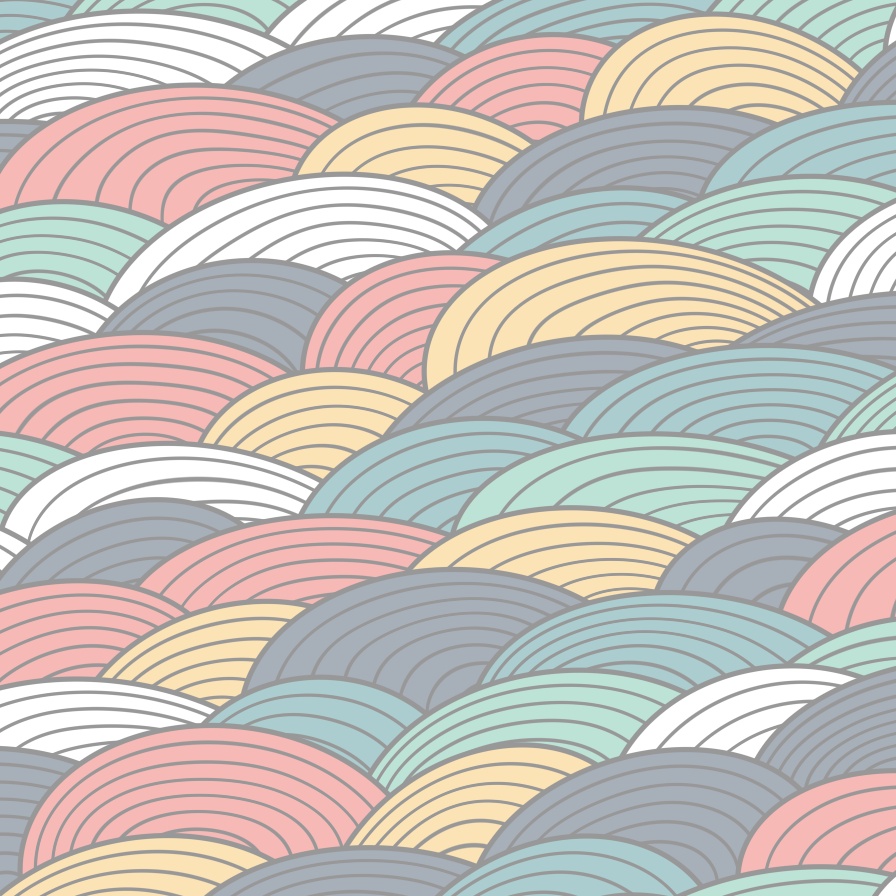
This pattern is drawn by a Shadertoy shader. Its source:

```glsl
// Overlapping pastel hills in staggered rows, each filled with nested arches.
// Every hill is a leaning ellipse; its arches are ellipses shrinking towards
// an off-centre focus, so they crowd on one flank. Gradient noise bends them.

const vec2  SPACING       = vec2(0.25, 0.091); // column and row pitch
const float OUTLINE_WIDTH = 0.0058;
const float ARCH_WIDTH    = 0.0038;
const vec3  LINE_COLOUR   = vec3(0.60, 0.595, 0.595);

vec2 hash2(vec2 p) {
    vec3 q = fract(p.xyx * vec3(0.1031, 0.1030, 0.0973));
    q += dot(q, q.yzx + 33.33);
    return fract((q.xx + q.yz) * q.zy);
}

float gradientNoise(vec2 p) {
    vec2 cell = floor(p), f = fract(p);
    vec2 u = f * f * f * (f * (f * 6.0 - 15.0) + 10.0);
    vec2 e = vec2(0.0, 1.0);
    float a = dot(hash2(cell + e.xx) * 2.0 - 1.0, f - e.xx);
    float b = dot(hash2(cell + e.yx) * 2.0 - 1.0, f - e.yx);
    float c = dot(hash2(cell + e.xy) * 2.0 - 1.0, f - e.xy);
    float d = dot(hash2(cell + e.yy) * 2.0 - 1.0, f - e.yy);
    return mix(mix(a, b, u.x), mix(c, d, u.x), u.y);
}

// Neighbouring hills always get different colours; slate comes up most often.
vec3 hillColour(float halfColumn, float row) {
    vec3 palette[6] = vec3[6](
        vec3(0.655, 0.685, 0.725),  // slate
        vec3(0.670, 0.805, 0.810),  // teal
        vec3(0.965, 0.725, 0.715),  // pink
        vec3(0.740, 0.890, 0.840),  // mint
        vec3(0.985, 0.890, 0.710),  // yellow
        vec3(1.0));                 // white
    return palette[int(mod(mod(halfColumn + 4.0 * row, 13.0) + 0.5, 6.0))];
}

// Level of the nested ellipse through p: 0 at the focus, 1 on the rim.
// Returns the level in x and the length of its gradient in y.
vec2 archLevel(vec2 p, vec2 radii, float lean, vec2 focus) {
    vec2 q = vec2(p.x - lean * p.y, p.y) / radii - focus;
    float along = dot(q, focus), k = 1.0 - dot(focus, focus);
    float level = max((along + sqrt(along * along + k * dot(q, q))) / k, 1e-3);
    vec2 normal = (q + focus * level) / level;
    vec2 slope = normal / radii / (1.0 - dot(normal, focus));
    slope.y -= lean * slope.x;
    return vec2(level, max(length(slope), 1.0));
}

// Coverage of a stroke at the given distance from its middle.
float stroke(float dist, float width, float pixel) {
    return 1.0 - smoothstep(-0.7 * pixel, 0.7 * pixel, dist - 0.5 * width);
}

vec3 paintHill(vec3 behind, vec2 p, float column, float row, float pixel) {
    float halfColumn = 2.0 * column + mod(row, 2.0);
    vec2 id = vec2(halfColumn, row) + 57.0;
    vec2 shift = hash2(id) - 0.5, size = hash2(id + 31.7), bend = hash2(id + 73.1);

    vec2 centre = vec2(0.5 * halfColumn, row) * SPACING + shift * vec2(0.08, 0.036);
    vec2 radii = mix(vec2(0.175, 0.140), vec2(0.265, 0.178), size);
    float lean = (bend.x - 0.5) * 0.6;
    vec2 focus = vec2((bend.y - 0.5) * 1.0, -0.22 + 0.3 * size.x);

    vec2 arch = archLevel(p - centre, radii, lean, focus);
    float depth = (1.0 - arch.x) / arch.y;
    if (depth < -pixel) return behind;

    // Nested arches, their spacing varied by noise that fades at the rim
    float count = floor(radii.y / 0.0185 + 0.5);
    float wobble = gradientNoise(p * vec2(5.0, 8.0) + id * 3.7);
    float phase = arch.x * count + 1.1 * wobble * smoothstep(1.0, 0.6, arch.x);
    float archDist = abs(fract(phase + 0.5) - 0.5) / (count * arch.y);
    float ink = stroke(archDist, ARCH_WIDTH, pixel);

    // Heavier rim
    ink = max(ink, stroke(depth, 2.0 * OUTLINE_WIDTH, pixel));
    vec3 hill = mix(hillColour(halfColumn, row), LINE_COLOUR, ink);
    return mix(behind, hill, smoothstep(-0.7 * pixel, 0.7 * pixel, depth));
}

void mainImage(out vec4 fragColor, in vec2 fragCoord) {
    float pixel = 1.0 / iResolution.y;
    vec2 p = fragCoord * pixel;
    vec3 colour = LINE_COLOUR;

    // Paint from the far rows at the top to the near rows below
    float nearestRow = floor(p.y / SPACING.y + 0.5);
    for (int i = 2; i >= -2; i--) {
        float row = nearestRow + float(i);
        float nearestColumn = floor(p.x / SPACING.x - 0.5 * mod(row, 2.0) + 0.5);
        for (int j = -1; j <= 1; j++) {
            colour = paintHill(colour, p, nearestColumn + float(j), row, pixel);
        }
    }
    fragColor = vec4(colour, 1.0);
}
```
